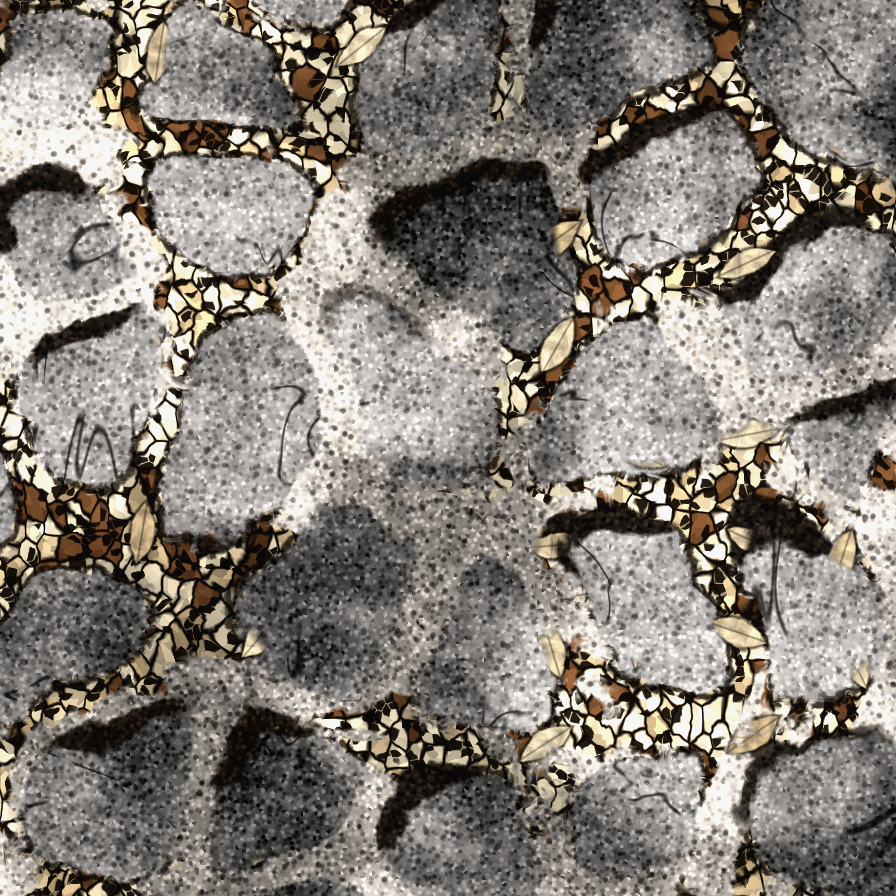
Give the GLSL for this texture, as a Shadertoy shader.

```glsl
// Weathered cobblestones in dappled sunlight, with pale mortar and dry leaf litter in the joints.
#define STONES 4.9        // stones across the canvas
#define JOINT 0.05        // least half width of a joint, in stone cells
#define ROUNDING 13.0     // higher gives sharper stone corners
#define LITTER 0.02       // bias towards leaf litter in the joints
#define FLAKES 44.0       // litter flakes across the canvas
#define LEAVES 9.0        // grid of whole leaves
#define GRAIN 185.0       // mineral grains across the canvas
#define GRAIN_DEPTH 0.42
#define SUN_SCALE 3.4     // size of the sun patches
#define CONTRAST 1.12

const vec3 STONE_TINT = vec3(1.0, 0.98, 0.965);
const vec3 MORTAR_TINT = vec3(1.03, 0.99, 0.945);
const vec3 SOIL = vec3(0.10, 0.08, 0.06);
const vec3 CREAM = vec3(0.97, 0.91, 0.78);
const vec3 TAN = vec3(0.80, 0.70, 0.54);
const vec3 BROWN = vec3(0.44, 0.30, 0.19);

float hash(vec2 p) {
    vec3 q = fract(p.xyx * 0.1031);
    q += dot(q, q.yzx + 33.33);
    return fract((q.x + q.y) * q.z);
}

vec2 hash2(vec2 p) { return vec2(hash(p), hash(p + 71.7)); }

// Layered, rotated and bent sines, roughly -0.7 to 0.7
float waves(vec2 p) {
    float sum = 0.0, amp = 0.5;
    for (int i = 0; i < 5; i++) {
        p = mat2(0.8, -0.6, 0.6, 0.8) * p * 1.7 + 1.3;
        p += 0.6 * sin(p.yx * 1.1 + float(i));
        sum += amp * sin(p.x) * sin(p.y);
        amp *= 0.62;
    }
    return sum;
}

// Cellular noise: nearest distance, gap to the second nearest, cell id
vec3 cells(vec2 p) {
    vec2 base = floor(p);
    float first = 9.0, second = 9.0, id = 0.0;
    for (int y = -1; y <= 1; y++)
    for (int x = -1; x <= 1; x++) {
        vec2 c = base + vec2(x, y);
        float d = length(c + hash2(c) - p);
        if (d < first) { second = first; first = d; id = hash(c + 19.3); }
        else second = min(second, d);
    }
    return vec3(first, second - first, id);
}

vec2 stoneCentre(vec2 c) { return c + 0.5 + 0.72 * (hash2(c + 5.0) - 0.5); }

// Rounded cells: distance inside the edge, id, offset from the centre
vec4 stone(vec2 p) {
    vec2 base = floor(p), nearest = vec2(9.0), cell = base;
    for (int y = -1; y <= 1; y++)
    for (int x = -1; x <= 1; x++) {
        vec2 c = base + vec2(x, y), r = stoneCentre(c) - p;
        if (dot(r, r) < dot(nearest, nearest)) { nearest = r; cell = c; }
    }
    float sum = 0.0;
    for (int y = -2; y <= 2; y++)
    for (int x = -2; x <= 2; x++) {
        vec2 r = stoneCentre(base + vec2(x, y)) - p, gap = r - nearest;
        if (dot(gap, gap) > 0.0001)
            sum += exp(-ROUNDING * dot(0.5 * (r + nearest), normalize(gap)));
    }
    float id = hash(cell + 3.7);
    return vec4(-log(sum) / ROUNDING - JOINT - 0.09 * id, id, -nearest);
}

vec3 litterColour(vec2 p) {
    vec2 bent = p + 0.012 * vec2(waves(p * 17.0), waves(p * 17.0 + 40.0));
    vec3 big = cells(bent * FLAKES * vec2(1.0, 0.8));
    vec3 small = cells(bent.yx * FLAKES * 2.1 + 9.0);
    vec3 col = mix(TAN, CREAM, smoothstep(0.25, 0.6, big.z));
    col = mix(col, BROWN, step(big.z, 0.2));
    col *= 0.72 + 0.55 * small.z;
    col = mix(SOIL, col, smoothstep(0.02, 0.22, big.y));
    return mix(col, SOIL, 0.9 * step(small.z, 0.27) * smoothstep(0.0, 0.2, small.y));
}

void mainImage(out vec4 fragColor, in vec2 fragCoord) {
    vec2 p = fragCoord / iResolution.y;
    vec2 warp = vec2(waves(p * 4.0), waves(p * 4.0 + 20.0));
    vec4 s = stone(p * STONES + 0.17 * warp + 2.0);
    float rough = waves(p * 38.0), fine = waves(p * 85.0 + 7.0);
    float edge = s.x + 0.03 * rough + 0.012 * fine;
    float onStone = smoothstep(-0.012, 0.018, edge);
    float sun = smoothstep(-0.38, 0.34, waves(p * SUN_SCALE + 3.0) + 0.08 * warp.x);

    // Mineral grain and pits
    vec3 grain = cells(p * GRAIN), pit = cells(p * 78.0);
    float speck = (grain.z - 0.5) * (1.0 - smoothstep(0.2, 0.75, grain.x));
    float pits = step(0.72, pit.z) * (1.0 - smoothstep(0.12, 0.38, pit.x));

    // Stone faces, with cracks and a shaded upper left shoulder
    float tone = mix(0.30, 0.71, sun) + 0.2 * (s.y - 0.5) - 0.12 * s.w;
    tone += 0.13 * waves(p * vec2(14.0, 24.0)) + 0.09 * fine + GRAIN_DEPTH * speck;
    float crack = 1.0 - smoothstep(0.0, 0.045, abs(waves(p * 6.0 + 11.0)));
    tone *= 1.0 - 0.65 * crack * smoothstep(0.1, 0.3, waves(p * 9.0 + 31.0));
    tone *= 1.0 - 0.4 * pits;
    vec3 col = tone * STONE_TINT;

    // Mortar and litter in the joints
    float mortar = mix(0.50, 0.93, sun) + 0.12 * rough + 1.25 * GRAIN_DEPTH * speck;
    col = mix(mortar * (1.0 - 0.5 * pits) * MORTAR_TINT, col, onStone);
    float patches = waves(p * 4.3 + 15.0) + LITTER + 0.2 * rough;
    float litter = smoothstep(-0.04, 0.08, patches);
    litter *= 1.0 - smoothstep(-0.01, 0.02, edge - 0.05 * fine);
    col = mix(col, litterColour(p) * mix(0.72, 1.08, sun), litter);

    // Shadow crescents and broken dark outlines
    float facing = dot(normalize(s.zw + 0.0001), vec2(-0.45, 0.89));
    float reach = 0.11 * smoothstep(0.3, 1.0, facing) * smoothstep(0.2, 0.7, fract(s.y * 7.3));
    float crescent = smoothstep(-0.045, -0.015, edge) * (1.0 - smoothstep(reach - 0.02, reach + 0.015, edge));
    crescent *= smoothstep(0.01, 0.05, reach);
    float outline = (1.0 - smoothstep(0.006, 0.028, abs(edge))) * smoothstep(-0.1, 0.2, patches + 0.4 * fine);
    col = mix(col, SOIL * (0.9 + 2.0 * speck), max(0.9 * crescent, 0.8 * outline));

    // Whole leaves lying over the joints
    vec2 g = p * LEAVES, cell = floor(g), q = fract(g) - 0.5 - 0.3 * (hash2(cell) - 0.5);
    float turn = 6.2832 * hash(cell + 8.0);
    q = mat2(cos(turn), -sin(turn), sin(turn), cos(turn)) * q;
    float leaf = abs(q.y + 0.03 * rough) - 0.13 * (1.0 - q.x * q.x / 0.1);
    float present = step(hash(cell + 44.0), 0.4) * (1.0 - smoothstep(0.03, 0.08, edge)) * smoothstep(-0.2, 0.0, patches);
    vec3 leafCol = mix(TAN, CREAM, hash(cell + 2.0)) * (0.95 + 0.3 * fine);
    leafCol *= 0.65 + 0.35 * smoothstep(0.0, 0.02, abs(q.y));
    col = mix(col, SOIL, 0.7 * present * (1.0 - smoothstep(0.0, 0.05, leaf)));
    col = mix(col, leafCol, present * (1.0 - smoothstep(-0.02, 0.01, leaf)));

    col = (col - 0.5) * CONTRAST + 0.5;
    fragColor = vec4(clamp(col, 0.03, 0.97), 1.0);
}
```
